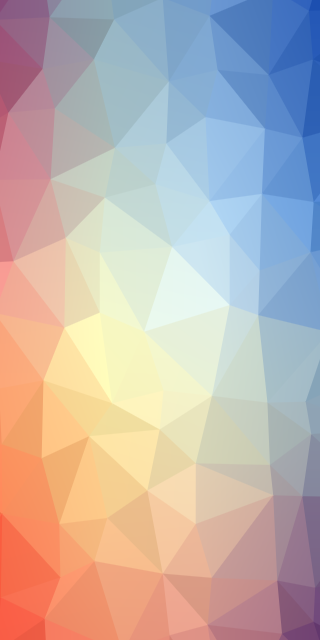
A Shadertoy shader for this background:

```glsl
#define GRID vec2(6.0, 10.0)
#define JITTER 0.68
#define TONE_AMOUNT 0.13
#define TONE_SCALE 1.7
#define FACET_SHADING 0.2
#define SEED vec2(17.0, 5.0)

vec2 hash2(vec2 cell) {
    vec3 q = fract(cell.xyx * vec3(0.1031, 0.1030, 0.0973));
    q += dot(q, q.yzx + 33.33);
    return fract((q.xx + q.yz) * q.zy);
}

float cornerSlope(vec2 cell, vec2 offset) {
    return dot(hash2(cell) * 2.0 - 1.0, offset);
}

float gradientNoise(vec2 p) {
    vec2 i = floor(p), f = fract(p);
    vec2 u = f * f * (3.0 - 2.0 * f);
    vec2 e = vec2(1.0, 0.0);
    float low = mix(cornerSlope(i, f), cornerSlope(i + e, f - e), u.x);
    float high = mix(cornerSlope(i + e.yx, f - e.yx), cornerSlope(i + 1.0, f - 1.0), u.x);
    return mix(low, high, u.y);
}

float ramp(float from, float to, float x) {
    return clamp((x - from) / (to - from), 0.0, 1.0);
}

// Horizontal gradient through four colours
vec3 band(float x, vec3 left, vec3 midLeft, vec3 midRight, vec3 right) {
    vec3 c = mix(left, midLeft, ramp(0.0, 0.3, x));
    c = mix(c, midRight, ramp(0.3, 0.65, x));
    return mix(c, right, ramp(0.65, 1.0, x));
}

// Colour field, blended upward from warm base to blue top
vec3 colourField(vec2 uv) {
    float x = uv.x, y = uv.y;
    vec3 c = band(x, vec3(0.95, 0.30, 0.22), vec3(0.94, 0.53, 0.41),
                  vec3(0.85, 0.56, 0.52), vec3(0.42, 0.25, 0.46));
    c = mix(c, band(x, vec3(0.99, 0.38, 0.26), vec3(0.98, 0.76, 0.53),
                    vec3(0.92, 0.73, 0.62), vec3(0.50, 0.40, 0.54)), ramp(0.0, 0.15, y));
    c = mix(c, band(x, vec3(0.99, 0.58, 0.37), vec3(0.99, 0.86, 0.57),
                    vec3(0.92, 0.91, 0.77), vec3(0.55, 0.61, 0.67)), ramp(0.15, 0.30, y));
    c = mix(c, band(x, vec3(0.99, 0.62, 0.45), vec3(0.99, 0.97, 0.70),
                    vec3(0.94, 0.97, 0.86), vec3(0.54, 0.66, 0.74)), ramp(0.30, 0.43, y));
    c = mix(c, band(x, vec3(0.95, 0.58, 0.52), vec3(0.97, 0.98, 0.78),
                    vec3(0.89, 0.96, 0.97), vec3(0.47, 0.63, 0.82)), ramp(0.43, 0.52, y));
    c = mix(c, band(x, vec3(0.85, 0.50, 0.54), vec3(0.83, 0.88, 0.79),
                    vec3(0.75, 0.88, 0.96), vec3(0.30, 0.52, 0.80)), ramp(0.52, 0.67, y));
    c = mix(c, band(x, vec3(0.72, 0.36, 0.46), vec3(0.66, 0.75, 0.74),
                    vec3(0.56, 0.72, 0.87), vec3(0.22, 0.42, 0.75)), ramp(0.67, 0.83, y));
    return mix(c, band(x, vec3(0.52, 0.24, 0.44), vec3(0.52, 0.64, 0.68),
                       vec3(0.45, 0.62, 0.82), vec3(0.08, 0.28, 0.66)), ramp(0.83, 1.0, y));
}

vec2 latticePoint(vec2 cell) {
    return cell + (hash2(cell + SEED) - 0.5) * JITTER;
}

// Signed distance to the left of the line from a to b
float edgeDistance(vec2 p, vec2 a, vec2 b) {
    vec2 along = normalize(b - a), toPoint = p - a;
    return along.x * toPoint.y - along.y * toPoint.x;
}

// Facet colour in rgb, weighted by its smooth coverage in alpha
vec4 facet(vec2 p, vec2 a, vec2 b, vec2 c, float pixel) {
    float inside = min(edgeDistance(p, a, b), min(edgeDistance(p, b, c), edgeDistance(p, c, a)));
    float coverage = clamp(0.5 + inside / pixel, 0.0, 1.0);
    if (coverage <= 0.0) return vec4(0.0);
    vec2 centre = (a + b + c) / 3.0;
    float tone = TONE_AMOUNT * gradientNoise(centre * TONE_SCALE + SEED);
    vec3 colour = colourField(mix(centre, p, FACET_SHADING) / GRID) + tone;
    return vec4(clamp(colour, 0.0, 1.0), 1.0) * coverage;
}

void mainImage(out vec4 fragColor, in vec2 fragCoord) {
    vec2 p = fragCoord / iResolution.xy * GRID;
    vec2 pixelSize = GRID / iResolution.xy;
    float pixel = max(pixelSize.x, pixelSize.y);
    vec4 sum = vec4(0.0);

    // Split each nearby quad along its shorter diagonal
    for (int j = -1; j <= 1; j++) {
        for (int i = -1; i <= 1; i++) {
            vec2 cell = floor(p) + vec2(i, j);
            vec2 a = latticePoint(cell);
            vec2 b = latticePoint(cell + vec2(1.0, 0.0));
            vec2 c = latticePoint(cell + 1.0);
            vec2 d = latticePoint(cell + vec2(0.0, 1.0));
            if (distance(a, c) < distance(b, d)) {
                sum += facet(p, a, b, c, pixel) + facet(p, a, c, d, pixel);
            } else {
                sum += facet(p, a, b, d, pixel) + facet(p, b, c, d, pixel);
            }
        }
    }
    vec3 colour = sum.a > 0.0 ? sum.rgb / sum.a : colourField(p / GRID);
    fragColor = vec4(colour, 1.0);
}
```
